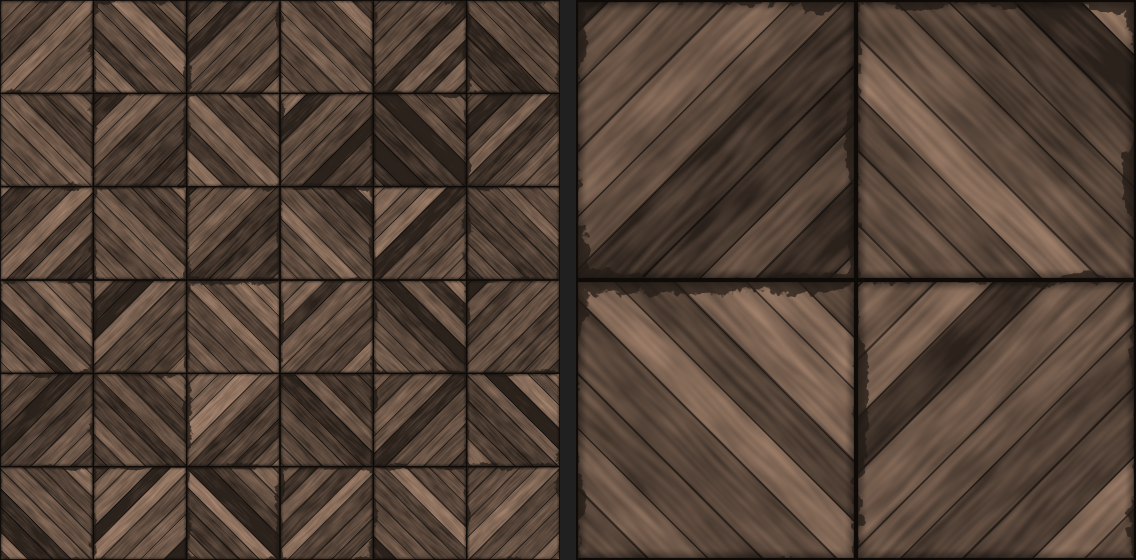
Left, the full canvas; right, a detail of the centre.
Give the GLSL for this texture, as a Shadertoy shader.

```glsl
// Six by six wooden tiles of diagonal planks, mirrored in a checkerboard.
// Each plank gets a hashed tone and long gradient-noise grain;
// noise along the tile borders cuts ragged, dark chips beside the joints.

float hash(vec2 p) {
    vec3 q = fract(p.xyx * 0.1031);
    q += dot(q, q.yzx + 33.33);
    return fract((q.x + q.y) * q.z);
}

float cornerSlope(vec2 cell, vec2 offset) {
    float angle = 6.2832 * hash(cell);
    return dot(vec2(cos(angle), sin(angle)), offset);
}

// Gradient noise, roughly -1 to 1
float noise(vec2 p) {
    vec2 i = floor(p), f = fract(p);
    vec2 u = f * f * f * (f * (f * 6.0 - 15.0) + 10.0);
    vec2 e = vec2(0.0, 1.0);
    float low = mix(cornerSlope(i, f), cornerSlope(i + e.yx, f - e.yx), u.x);
    float high = mix(cornerSlope(i + e, f - e), cornerSlope(i + 1.0, f - 1.0), u.x);
    return 1.5 * mix(low, high, u.y);
}

float fbm(vec2 p) {
    float sum = 0.0, gain = 0.6;
    for (int i = 0; i < 3; i++) {
        sum += gain * noise(p);
        p = p * 2.1 + 17.3;
        gain *= 0.5;
    }
    return sum;
}

void mainImage(out vec4 fragColor, in vec2 fragCoord) {
    vec2 grid = 6.0 * fragCoord / iResolution.xy;
    float pixel = 6.0 / iResolution.y;
    vec2 tile = floor(grid), p = fract(grid);
    float tileSeed = hash(tile + 5.7);

    // Diagonal axes, mirrored on every other tile
    vec2 m = p;
    if (mod(tile.x + tile.y, 2.0) < 0.5) m.x = 1.0 - m.x;
    float across = m.x - m.y, along = m.x + m.y;

    // Planks of slightly uneven width
    float s = across * 4.5 + tileSeed * 3.0 + 10.0;
    s += 0.1 * sin(s * 2.3 + tileSeed * 40.0);
    float plank = floor(s);
    float seam = min(fract(s), 1.0 - fract(s)) / 6.4;
    vec2 seed = tile * 23.0 + vec2(plank, plank * 3.0);

    // Tone from plank, long grain and soft blotches
    float tone = 0.46 + 0.54 * (hash(seed) + hash(seed + 71.3) - 1.0);
    tone += 0.14 * (tileSeed - 0.5);
    vec2 shift = seed * 1.37;
    float bend = 0.015 * noise(vec2(along * 1.5, across * 3.0) + shift);
    tone += 0.14 * noise(vec2(along * 1.3, (across + bend) * 13.0) + shift);
    tone += 0.16 * noise(vec2(along * 3.2, (across + bend) * 34.0) + shift);
    tone += 0.14 * fbm(grid * 5.0 + tile * 9.0);
    vec3 color = mix(vec3(0.14, 0.11, 0.09), vec3(0.60, 0.48, 0.40), clamp(tone, 0.06, 1.15));

    // Hairline seams with a faint shadow
    color *= 1.0 - 0.1 * exp(-seam * 60.0);
    color *= 1.0 - 0.55 * (1.0 - smoothstep(0.001, 0.003 + pixel * 0.7, seam));

    // Distance to the tile border and shading towards it
    vec2 side = min(p, 1.0 - p);
    float border = min(side.x, side.y);
    color *= mix(0.6, 1.0, smoothstep(0.0, 0.045, border));

    // Ragged chips, shallower along the lower border
    float reach = smoothstep(0.0, 0.6, noise(grid * 3.2 + tile * 13.0));
    float depth = 0.004 + 0.045 * reach + 0.032 * fbm(grid * 20.0 + tile * 7.0);
    float chip = min(side.x, min(p.y + 0.012, 1.0 - p.y)) - depth;
    float chipped = 1.0 - smoothstep(-pixel, pixel, chip);
    color = mix(color, vec3(0.12, 0.095, 0.075) + 0.1 * color, 0.8 * chipped);

    // Joints between tiles
    float joint = 1.0 - smoothstep(0.008 - 0.5 * pixel, 0.008 + 0.5 * pixel, border);
    color = mix(color, vec3(0.05, 0.04, 0.033), joint);

    fragColor = vec4(color, 1.0);
}
```
